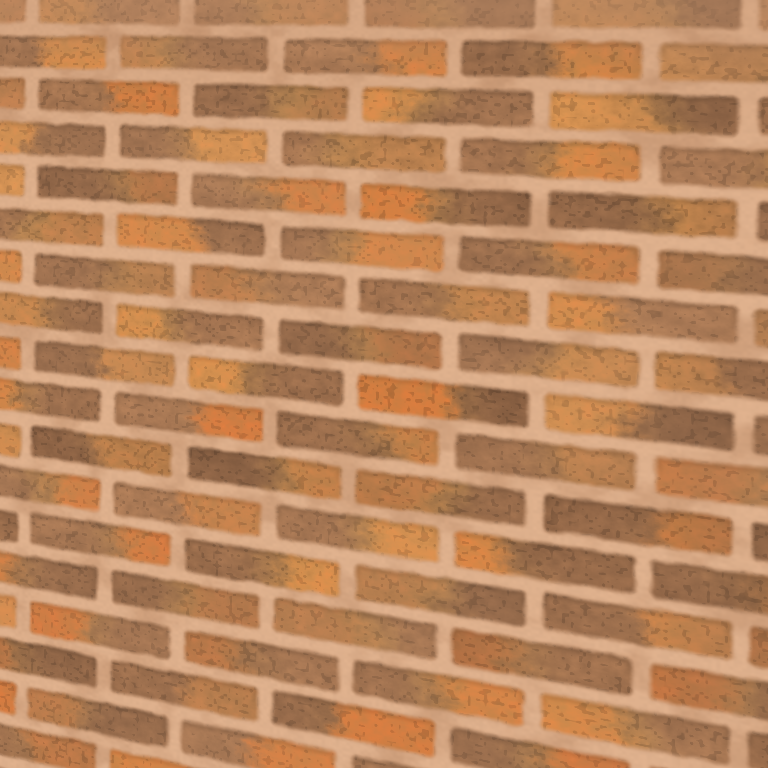
Reproduce this texture procedurally as a Shadertoy shader.

```glsl
const float BRICK_ASPECT = 3.55;              // course length over course height
const vec2 BRICK_HALF = vec2(1.61, 0.355);    // in course heights
const float CORNER = 0.09;
const float BOND_SHIFT = 0.54;

const vec3 MORTAR = vec3(0.87, 0.69, 0.55);
const vec3 MORTAR_SHADE = vec3(0.77, 0.58, 0.44);
const vec3 CLAY_DARK = vec3(0.51, 0.355, 0.245);
const vec3 CLAY_LIGHT = vec3(0.69, 0.49, 0.34);
const vec3 AMBER = vec3(0.85, 0.575, 0.31);
const vec3 RUST = vec3(0.82, 0.45, 0.22);
const vec3 OCHRE = vec3(0.72, 0.53, 0.30);

float hash(vec2 p) {
    return fract(sin(dot(p, vec2(127.1, 311.7))) * 43758.5453);
}

float noise(vec2 p) {
    vec2 i = floor(p), f = fract(p);
    f = f * f * (3.0 - 2.0 * f);
    return mix(mix(hash(i), hash(i + vec2(1, 0)), f.x),
               mix(hash(i + vec2(0, 1)), hash(i + vec2(1, 1)), f.x), f.y);
}

float fbm(vec2 p) {
    float sum = 0.0, gain = 0.53;
    for (int i = 0; i < 4; i++) {
        sum += gain * noise(p);
        p = p * 2.03 + 17.3;
        gain *= 0.5;
    }
    return sum;
}

float roundedBox(vec2 p, vec2 halfSize, float radius) {
    vec2 q = abs(p) - halfSize + radius;
    return length(max(q, 0.0)) + min(max(q.x, q.y), 0.0) - radius;
}

// Wall seen at an angle: x counts bricks, y counts courses downward
vec2 wallCoords(vec2 uv) {
    float down = 1.0 - uv.y;
    float t = uv.x - 0.043 + 0.016 * down;
    float u = 5.22 * t / (1.0 + 0.235 * t);
    float v = (down - 0.0092 - 0.0036 * uv.x) / (0.0561 * (1.0 + 0.2337 * uv.x));
    return vec2(u, v + 0.5);
}

// Each brick is dark at one end and fired orange at the other
vec3 brickColor(vec2 p, vec2 id, vec2 wall, vec2 uv) {
    float side = hash(id + 3.7) < 0.55 ? 1.0 : -1.0;
    float along = side * p.x / BRICK_HALF.x;
    float blotch = fbm(wall * vec2(1.6, 1.3) + id * 5.1);
    float grain = fbm(wall * vec2(19.0, 6.0));

    float split = mix(-0.25, 0.3, hash(id + 9.2));
    float edge = along - split + (blotch - 0.5) * 0.7 + (grain - 0.5) * 0.3;
    float strength = mix(0.45, 1.0, smoothstep(0.05, 0.45, hash(id + 21.4)));
    strength *= 1.0 - 0.6 * smoothstep(0.72, 1.0, uv.x);
    strength *= 1.0 - 0.45 * smoothstep(0.88, 1.0, uv.y);
    float fired = smoothstep(-0.12, 0.25, edge) * strength;

    vec3 clay = mix(CLAY_DARK, CLAY_LIGHT, 0.65 * hash(id + 5.5) + 0.7 * (blotch - 0.25));
    float redness = hash(id + 14.8) * 0.75 + 0.35 * (0.5 - uv.y) + 0.8 * (grain - 0.5);
    vec3 orange = mix(AMBER, RUST, clamp(redness, 0.0, 1.0));
    vec3 color = mix(clay, orange, fired);

    // Yellowish band where the two ends meet
    float band = exp(-14.0 * edge * edge) * hash(id + 31.0);
    color = mix(color, OCHRE, 0.55 * band);

    // Pits, grain and dusty bricks
    float pits = smoothstep(0.66, 0.8, noise(wall * vec2(46.0, 14.0)));
    color *= 1.0 + 0.2 * (grain - 0.5) - 0.13 * pits;
    float dust = 0.2 * hash(id + 40.0) + 0.3 * smoothstep(0.9, 1.0, uv.y);
    return mix(color, MORTAR_SHADE, dust);
}

vec3 mortarColor(vec2 wall, vec2 uv) {
    float stain = fbm(wall * vec2(4.0, 1.5));
    float shade = 0.6 * smoothstep(0.45, 0.8, stain) + 0.35 * smoothstep(0.7, 1.0, uv.y);
    float grain = noise(wall * vec2(50.0, 15.0)) - 0.5;
    return mix(MORTAR, MORTAR_SHADE, shade) * (1.0 + 0.03 * grain);
}

void mainImage(out vec4 fragColor, in vec2 fragCoord) {
    vec2 uv = fragCoord / iResolution.xy;
    vec2 wall = wallCoords(uv);

    // Running bond cell
    float row = floor(wall.y);
    float x = wall.x - BOND_SHIFT * mod(row, 2.0);
    vec2 id = vec2(floor(x), row);
    vec2 p = vec2((fract(x) - 0.5) * BRICK_ASPECT, fract(wall.y) - 0.5);

    // Uneven brick outline
    vec2 jitter = vec2(hash(id + 51.0), hash(id + 62.0)) - 0.5;
    float wobble = fbm(wall * vec2(11.0, 3.5)) - 0.5;
    float d = roundedBox(p - 0.05 * jitter, BRICK_HALF, CORNER) + 0.09 * wobble;

    float softness = max(0.065, 20.0 / iResolution.y);
    float brick = 1.0 - smoothstep(-softness, softness, d);

    vec3 face = brickColor(p, id, wall, uv);
    float rim = smoothstep(-0.16, -0.03, d) * smoothstep(0.1, -0.35, p.y);
    face *= 1.0 - 0.1 * rim;

    vec3 joint = mortarColor(wall, uv);
    joint = mix(joint, MORTAR_SHADE, 0.3 * smoothstep(0.1, 0.02, d));
    fragColor = vec4(mix(joint, face, brick), 1.0);
}
```
